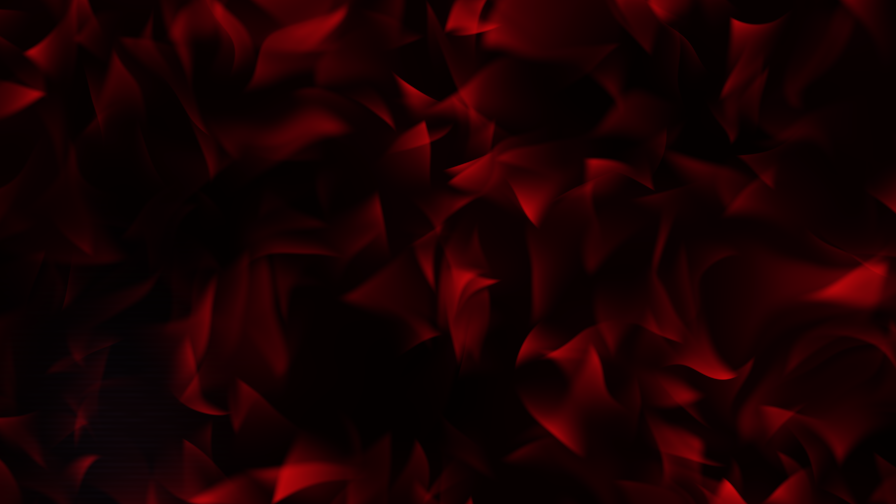
A WebGL 1 fragment shader for this background:

```glsl
precision highp float;
// Dark red folded veils drifting over black.
// Each layer scatters bent wedges, one per jittered grid cell, with a crisp
// lit crease and a soft far side; noise warps them and opens dark hollows.

uniform vec2 u_resolution;

const int LAYERS = 5;

float hash(vec2 p) {
    return fract(sin(dot(p, vec2(127.1, 311.7))) * 43758.5);
}

float noise(vec2 p) {
    vec2 cell = floor(p);
    vec2 f = fract(p);
    f = f * f * (3.0 - 2.0 * f);
    float low = mix(hash(cell), hash(cell + vec2(1.0, 0.0)), f.x);
    float high = mix(hash(cell + vec2(0.0, 1.0)), hash(cell + vec2(1.0, 1.0)), f.x);
    return mix(low, high, f.y);
}

vec2 noise2(vec2 p) {
    return vec2(noise(p), noise(p + vec2(37.2, 17.9))) - 0.5;
}

vec2 rotate(vec2 p, float angle) {
    float c = cos(angle);
    float s = sin(angle);
    return vec2(c * p.x + s * p.y, c * p.y - s * p.x);
}

// Light of one veil whose tip lies at the origin; it fades out at radius 1.
float veil(vec2 p, vec2 id) {
    float reach = max(1.0 - dot(p, p), 0.0);
    float turn = 6.2832 * hash(id + 3.1);
    float angle = turn - 0.3 * sin(2.0 * turn);
    vec2 q = rotate(p, angle);
    q.y += (hash(id + 5.7) - 0.5) * 1.3 * q.x * q.x;

    // The crisp edge carries the crease, the other edge melts away.
    float crispSide = mix(0.1, 0.75, hash(id + 8.3)) * q.x - q.y;
    float softSide = mix(0.2, 0.9, hash(id + 11.9)) * q.x + q.y;
    float crispness = mix(0.03, 0.14, hash(id + 14.2));
    float blur = mix(0.08, 0.4, hash(id + 17.4));
    float mask = smoothstep(0.0, crispness, crispSide)
               * smoothstep(0.0, blur, softSide);

    float crease = exp(-9.0 * max(crispSide, 0.0));
    float tip = exp(-5.0 * length(p));
    float chance = hash(id + 21.6);
    float strength = 0.14 + 0.8 * chance * chance * chance;
    return strength * mask * reach * reach * (0.32 + 0.65 * crease + 0.9 * tip);
}

// Sum of the veils in the surrounding cells.
float veilLayer(vec2 p, float seed) {
    vec2 cell = floor(p);
    float light = 0.0;
    for (int j = -1; j <= 1; j++) {
        for (int i = -1; i <= 1; i++) {
            vec2 id = cell + vec2(float(i), float(j));
            vec2 key = id + seed * 19.7;
            vec2 corner = id + vec2(hash(key), hash(key + 1.3));
            light += veil(p - corner, key);
        }
    }
    return light;
}

// Faint cool scan lines confined to the lower left.
vec3 coolPatch(vec2 p) {
    vec2 offset = (p - vec2(0.22, 0.13)) / vec2(0.16, 0.24);
    float glow = exp(-dot(offset, offset));
    float lines = 0.5 + 0.5 * sin(p.y * 500.0);
    float grain = noise(p * vec2(30.0, 90.0));
    return vec3(0.02, 0.022, 0.04) * glow * (0.5 + 0.6 * lines * grain);
}

void main() {
    vec2 p = gl_FragCoord.xy / u_resolution.y;

    // Bend the plane so that the edges wander.
    vec2 warped = p + 0.13 * noise2(p * 4.0) + 0.035 * noise2(p * 11.0 + 5.0);

    // Pile up veils from broad and dim to small and bright.
    float light = 0.0;
    for (int k = 0; k < LAYERS; k++) {
        float level = float(k);
        float scale = 2.8 + 0.95 * level;
        vec2 q = rotate(warped, 0.5 * level) * scale + level * 7.3;
        light += veilLayer(q, level + 1.0) * (0.85 + 0.12 * level);
    }

    // Leave black hollows between the clusters, with a little haze.
    float cluster = smoothstep(0.12, 0.75, noise(warped * 3.0 + 12.4));
    float haze = noise(warped * vec2(4.0, 7.0) + 3.0);
    light = light * mix(0.35, 1.35, cluster) + 0.045 * haze * cluster + 0.012;

    float red = 1.0 - exp(-light);
    vec3 color = vec3(red, 0.06 * red * red * red, 0.05 * red);
    gl_FragColor = vec4(color + coolPatch(p), 1.0);
}
```
